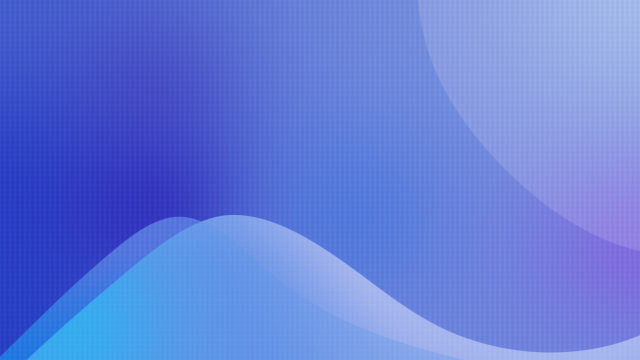
A Shadertoy shader for this background:

```glsl
// Soft blue-violet gradient with a pale curved panel, two translucent waves and a fine weave.

#define INDIGO   vec3(0.18, 0.15, 0.72)
#define ROYAL    vec3(0.16, 0.25, 0.77)
#define PERI     vec3(0.43, 0.52, 0.86)
#define AZURE    vec3(0.28, 0.46, 0.86)
#define VIOLET   vec3(0.52, 0.39, 0.87)
#define SKY      vec3(0.64, 0.76, 0.92)
#define CYAN     vec3(0.20, 0.68, 0.94)
#define LAVENDER vec3(0.65, 0.71, 0.93)
#define PANEL_ALPHA 0.18
#define WEAVE_COUNT 72.0
#define WEAVE_DEPTH 0.015

// Gaussian falloff around a centre
float glow(vec2 p, vec2 center, vec2 radius) {
    vec2 d = (p - center) / radius;
    return exp(-dot(d, d));
}

// Antialiased coverage of a signed field, positive inside
float cover(float d) {
    return clamp(0.5 + d / max(fwidth(d), 1e-5), 0.0, 1.0);
}

// Cubic through two knots, each given as (x, height, slope)
float span(float x, vec3 a, vec3 b) {
    float w = b.x - a.x;
    float t = clamp((x - a.x) / w, 0.0, 1.0);
    float s = 1.0 - t;
    return s * s * ((1.0 + 2.0 * t) * a.y + t * w * a.z)
         + t * t * ((1.0 + 2.0 * s) * b.y - s * w * b.z);
}

float backWave(float x) {
    vec3 rise = vec3(0.26, 0.257, 0.87), crest = vec3(0.498, 0.398, 0.0);
    vec3 fall = vec3(0.718, 0.271, -0.9), foot = vec3(0.926, 0.125, -0.5);
    if (x < rise.x)  return span(x, vec3(0.0, 0.009, 0.98), rise);
    if (x < crest.x) return span(x, rise, crest);
    if (x < fall.x)  return span(x, crest, fall);
    if (x < foot.x)  return span(x, fall, foot);
    return span(x, foot, vec3(1.29, 0.0, -0.25));
}

float frontWave(float x) {
    vec3 rise = vec3(0.347, 0.241, 0.84), crest = vec3(0.648, 0.403, 0.0);
    vec3 fall = vec3(1.042, 0.208, -0.75), foot = vec3(1.273, 0.069, -0.38);
    vec3 trough = vec3(1.528, 0.021, 0.0);
    if (x < rise.x)   return span(x, vec3(0.074, 0.0, 0.95), rise);
    if (x < crest.x)  return span(x, rise, crest);
    if (x < fall.x)   return span(x, crest, fall);
    if (x < foot.x)   return span(x, fall, foot);
    if (x < trough.x) return span(x, foot, trough);
    return span(x, trough, vec3(1.778, 0.069, 0.42));
}

// Curved panel in the upper right, bounded by a bowed diagonal
float panel(vec2 p) {
    vec2 q = vec2(p.x - 1.169, 1.0 - p.y);
    float along = (q.x + q.y) * 0.7071 - 0.498;
    float across = (q.y - q.x) * 0.7071;
    float a2 = along * along;
    return 0.1667 - 0.423 * a2 - 0.847 * a2 * a2 - across;
}

vec3 backdrop(vec2 p) {
    vec3 col = mix(ROYAL, PERI, smoothstep(0.0, 1.1, p.x));
    col = mix(col, vec3(0.42, 0.53, 0.85), 0.42 * smoothstep(0.45, 1.0, p.y));
    col = mix(col, vec3(0.27, 0.25, 0.74), 0.55 * glow(p, vec2(0.42, 0.75), vec2(0.25, 0.25)));
    col = mix(col, INDIGO, 0.68 * glow(p, vec2(0.42, 0.41), vec2(0.26, 0.22)));
    col = mix(col, AZURE, 0.70 * glow(p, vec2(0.98, 0.40), vec2(0.27)));
    col = mix(col, SKY, 0.75 * glow(p, vec2(1.80, 1.08), vec2(0.48)));
    return mix(col, VIOLET, 0.75 * glow(p, vec2(1.80, 0.31), vec2(0.32, 0.25)));
}

// Fill of the front wave: palest just under its crest line
vec3 frontFill(vec2 p, float depth, float overlap) {
    float pale = smoothstep(0.6, 1.05, p.x + 0.4 * (p.y - 0.2));
    pale *= mix(1.0, 0.65, smoothstep(0.0, 0.2, depth));
    vec3 col = mix(vec3(0.40, 0.57, 0.90), LAVENDER, pale);
    col = mix(col, LAVENDER, 0.2 * smoothstep(0.25, 0.42, p.y));
    col = mix(col, vec3(0.36, 0.58, 0.90), 0.30 * overlap);
    return mix(col, CYAN, 0.92 * glow(p, vec2(0.20, 0.08), vec2(0.27, 0.32)));
}

void mainImage(out vec4 fragColor, in vec2 fragCoord) {
    vec2 p = fragCoord / iResolution.y;
    p.x *= 1.7778 * iResolution.y / iResolution.x;

    vec3 col = backdrop(p);
    col = mix(col, vec3(0.90, 0.86, 0.97), PANEL_ALPHA * cover(panel(p)));

    // Waves, back to front
    float depth = frontWave(p.x) - p.y;
    float back = cover(backWave(p.x) - p.y);
    float front = cover(depth);
    vec3 backFill = mix(vec3(0.14, 0.47, 0.88), vec3(0.34, 0.46, 0.87),
                        smoothstep(0.0, 0.36, p.y));
    col = mix(col, backFill, back);
    col = mix(col, frontFill(p, depth, back), front);

    // Fine woven lines, stronger upright, fainter over the front wave
    vec2 weave = cos(6.2832 * WEAVE_COUNT * p);
    col += WEAVE_DEPTH * dot(weave, vec2(1.0, 0.4)) * (1.0 - 0.4 * front);

    fragColor = vec4(clamp(col, 0.0, 1.0), 1.0);
}
```
